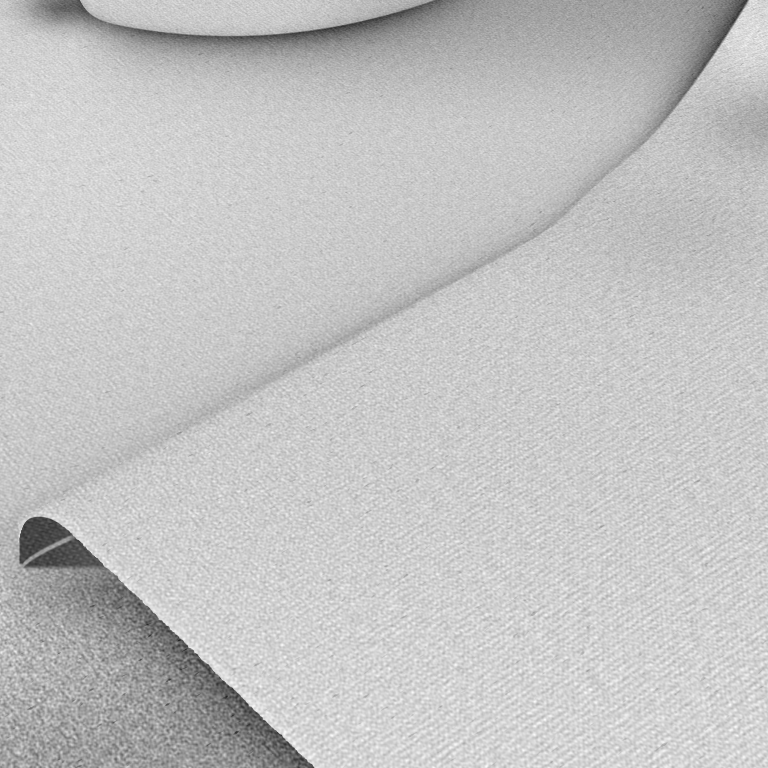
Write a WebGL 1 fragment shader that draws this texture.

```glsl
precision highp float;
uniform vec2 u_resolution;

vec2 hashGradient(vec2 cell) {
  vec3 h = fract(cell.xyx * vec3(0.1031, 0.103, 0.0973));
  h += dot(h, h.yzx + 33.33);
  return fract((h.xx + h.yz) * h.zy) * 2.0 - 1.0;
}

float gradientNoise(vec2 p) {
  vec2 i = floor(p), f = fract(p);
  vec2 w = f * f * f * (f * (f * 6.0 - 15.0) + 10.0);
  float a = dot(hashGradient(i), f);
  float b = dot(hashGradient(i + vec2(1.0, 0.0)), f - vec2(1.0, 0.0));
  float c = dot(hashGradient(i + vec2(0.0, 1.0)), f - vec2(0.0, 1.0));
  float d = dot(hashGradient(i + 1.0), f - 1.0);
  return mix(mix(a, b, w.x), mix(c, d, w.x), w.y);
}

float blob(vec2 p, vec2 center, vec2 size) {
  vec2 q = (p - center) / size;
  return exp(-dot(q, q));
}

// Long fold: straight at first, then bending upward
float foldHeight(float x) {
  float bend = max(x - 0.69, 0.0);
  return 0.353 + 0.545 * (x - 0.078) + 1.95 * bend * bend
    + 0.012 * blob(vec2(x, 0.0), vec2(0.78, 0.0), vec2(0.05, 1.0));
}

// Cut border: slanted line with a rounded curl at its left end
float cutHeight(float x) {
  float slant = 0.395 - 0.964 * x;
  float k = clamp(0.5 + (0.328 - slant) / 0.04, 0.0, 1.0);
  float top = mix(0.328, slant, k) - 0.02 * k * (1.0 - k);
  return top - 0.035 * exp(-max(x - 0.024, 0.0) / 0.006);
}

float rollHeight(float x) {
  float d = x - 0.3;
  return 0.953 + 0.66 * d * d + 0.03 * exp(-(x - 0.1) / 0.012);
}

// Woven threads: rows rise to the right, columns fall to the right
float weave(vec2 p, float coarse, float front) {
  vec2 q = p / (1.25 - 0.45 * p.y);
  q += 0.002 * gradientNoise(q * 9.0);
  float sweep = mix(0.25 * p.x + 0.42 * p.x * p.x, 0.58 * q.x, front);
  float row = 0.87 * (mix(p.y * 1.15, q.y, front) - sweep);
  float along = dot(q, vec2(0.87, 0.49));
  float column = dot(q, vec2(0.8, 0.6));
  float fade = 1.0 - 0.7 * smoothstep(0.15, 0.85, p.y);
  float rowShare = mix(0.4, 1.0, smoothstep(0.2, 0.9, p.x - 0.4 * p.y + 0.2));
  float knots = sin(row * 930.0) * sin(column * 840.0);
  float lines = sin(row * 930.0 + 1.2 * gradientNoise(q * 60.0));
  float ribs = sin(column * 840.0 + 1.2 * gradientNoise(q * 50.0 + 7.0));
  float yarn = gradientNoise(vec2(along * 60.0, row * 260.0));
  float cross = gradientNoise(vec2(column * 250.0, row * 80.0));
  float grain = gradientNoise(q * 300.0);
  float slub = smoothstep(0.32, 0.6, gradientNoise(vec2(along * 75.0, row * 240.0) + 17.0));
  return fade * (0.03 * knots + 0.034 * rowShare * lines + 0.024 * (1.2 - rowShare) * ribs)
    + coarse * (0.095 * rowShare * yarn + 0.1 * (1.3 - rowShare) * cross
    + 0.13 * grain - 0.12 * slub);
}

void main() {
  vec2 p = gl_FragCoord.xy / u_resolution;
  float aa = 1.0 / u_resolution.y;

  // Back sheet, darkening toward the top and the crease
  float slope = 0.545 + 3.9 * max(p.x - 0.69, 0.0);
  float fold = (p.y - foldHeight(p.x)) / sqrt(1.0 + slope * slope);
  float above = max(fold, 0.0);
  float far = smoothstep(0.8, 0.93, p.x);
  float back = 0.79 + 0.045 * blob(p, vec2(0.06, 0.8), vec2(0.3, 0.22));
  back -= 0.17 * smoothstep(0.82, 1.02, p.y) * smoothstep(0.25, 0.6, p.x);
  back -= (0.04 + 0.1 * smoothstep(0.1, 0.45, p.x)) * exp(-above / 0.013);
  back -= 0.04 * exp(-above / 0.06);
  back -= 0.24 * far * exp(-above / 0.026);

  // Shadow under the roll
  float roll = p.y - rollHeight(p.x);
  float under = max(-roll, 0.0);
  float span = smoothstep(0.04, 0.2, p.x) * (1.0 - smoothstep(0.42, 0.75, p.x));
  back -= span * (0.25 * exp(-under / 0.014) + 0.27 * exp(-under / 0.033));
  back -= 0.42 * blob(p, vec2(0.085, 0.992), vec2(0.05, 0.026));

  // Ground beneath the cut border
  float fray = 0.003 * gradientNoise(p * 70.0) + 0.003 * gradientNoise(p * 230.0);
  float cut = p.y - cutHeight(p.x) + fray * smoothstep(0.06, 0.1, p.x);
  float drop = max(-cut, 0.0);
  float inside = smoothstep(0.0, 0.06, p.x);
  float low = 1.0 - smoothstep(0.16, 0.34, p.y);
  float ground = 0.74 - 0.12 * blob(p, vec2(0.1, 0.0), vec2(0.25, 0.1));
  ground -= inside * 0.4 * exp(-drop / 0.075);
  ground -= 0.14 * blob(p, vec2(0.12, 0.24), vec2(0.08, 0.04));
  float tone = mix(back, ground, low);
  float coarse = mix(0.8, 2.0, low);

  // Dark hollow of the curl with its thin lit hem
  float hollow = smoothstep(0.024, 0.027, p.x) * (1.0 - smoothstep(0.135, 0.15, p.x))
    * smoothstep(0.257, 0.265, p.y) * (1.0 - smoothstep(-aa, aa, cut));
  float shade = 0.27 + 0.06 * smoothstep(0.05, 0.13, p.x);
  float hem = 0.263 + 0.04 * pow(clamp((p.x - 0.03) / 0.07, 0.0, 1.0), 0.75);
  shade += 0.34 * (1.0 - smoothstep(0.001, 0.005, abs(p.y - hem)))
    * (1.0 - smoothstep(0.085, 0.105, p.x));
  tone = mix(tone, shade, hollow);
  coarse = mix(coarse, 0.6, hollow);

  // Front panel, rounded softly over the fold
  float front = 0.795 + 0.035 * (1.0 - smoothstep(0.0, 0.5, p.y));
  front -= 0.04 * exp(min(fold, 0.0) / 0.012) * (1.0 - far);
  front -= 0.06 * blob(p, vec2(0.88, 0.7), vec2(0.15, 0.08));
  front -= 0.14 * blob(p, vec2(1.01, 0.84), vec2(0.1, 0.05));
  front += 0.07 * blob(p, vec2(0.98, 0.95), vec2(0.04, 0.06));
  front += 0.04 * (1.0 - smoothstep(0.006, 0.025, cut));
  float softness = mix(0.008, 0.002, smoothstep(0.2, 0.7, p.x));
  float panel = (1.0 - smoothstep(-softness, softness, fold))
    * smoothstep(-aa, aa, cut) * smoothstep(0.022, 0.026, p.x);
  tone = mix(tone, front, panel);
  coarse = mix(coarse, 1.0, panel);

  // Rolled cloth at the top
  float rollMask = smoothstep(-aa, aa, roll) * smoothstep(0.095, 0.105, p.x);
  float rolled = 0.8 - 0.1 * exp(-max(roll, 0.0) / 0.008) - 0.08 * smoothstep(0.35, 0.55, p.x);
  tone = mix(tone, rolled, rollMask);

  tone += weave(p, coarse, max(step(0.5, panel), step(0.5, low)));
  gl_FragColor = vec4(vec3(clamp(tone, 0.0, 1.0)), 1.0);
}
```
